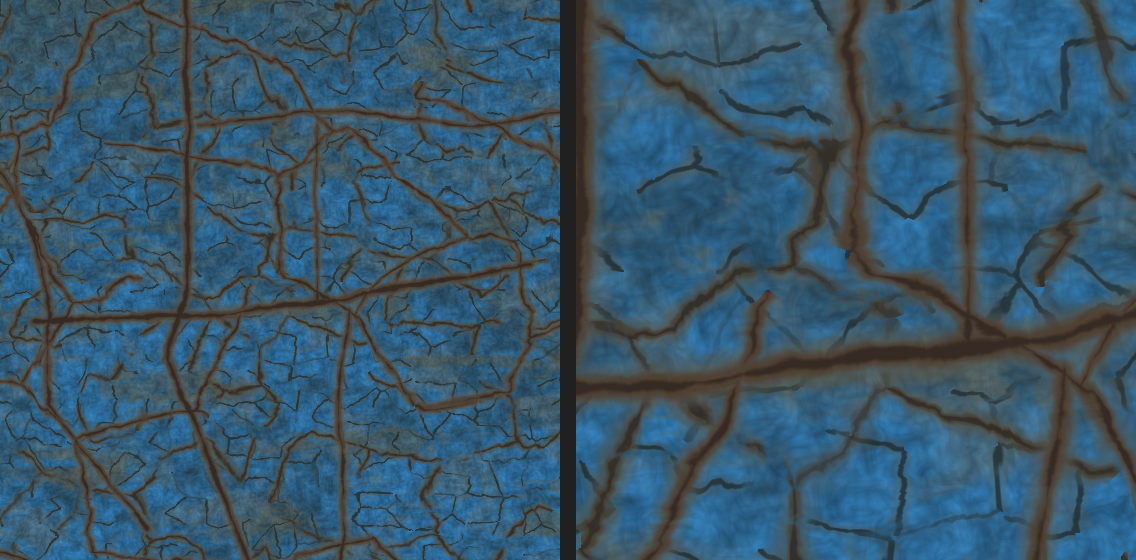
Left: the whole. Right: its middle third, enlarged.
Write a Shadertoy shader that draws this texture.

```glsl
// Weathered blue paint, split by long brown cracks and a web of finer ones.
// Cellular borders give the crack network, a few curves give the main splits,
// and layered sines bend the lines and mottle the paint.

vec2 hash2(vec2 p) {
    vec3 q = fract(p.xyx * vec3(.1031, .1030, .0973));
    q += dot(q, q.yzx + 33.33);
    return fract((q.xx + q.yz) * q.zy);
}

// Layered sines, rotated and folded at each octave; roughly -0.8 to 0.8
float waves(vec2 p) {
    float sum = 0., amp = .5;
    for (int i = 0; i < 5; i++) {
        p = mat2(.8, .6, -.6, .8) * p * 1.7 + 1.3;
        p += .8 * sin(p.yx * 1.1);
        sum += amp * (sin(p.x) + sin(p.y)) * .7;
        amp *= .62;
    }
    return sum;
}

// Cellular border: x = distance to it in canvas units, y = random per border
vec2 cellBorder(vec2 p, vec2 scale) {
    p *= scale;
    vec2 base = floor(p), nearCell = base, nearVec = vec2(0);
    float nearest = 9.;
    for (int y = -1; y <= 1; y++)
    for (int x = -1; x <= 1; x++) {
        vec2 cell = base + vec2(x, y);
        vec2 r = cell + hash2(cell) - p;
        if (dot(r, r) < nearest) {
            nearest = dot(r, r);
            nearVec = r;
            nearCell = cell;
        }
    }
    vec2 border = vec2(9., 0.);
    for (int y = -2; y <= 2; y++)
    for (int x = -2; x <= 2; x++) {
        vec2 cell = nearCell + vec2(x, y);
        vec2 r = cell + hash2(cell) - p;
        if (x == 0 && y == 0) continue;
        float d = dot(.5 * (nearVec + r), normalize(r - nearVec));
        if (d < border.x) border = vec2(d, hash2(cell + nearCell + 7.).x);
    }
    return vec2(border.x / scale.x, border.y);
}

// Distance to the nearest grain centre, 0 to about 1
float grain(vec2 p) {
    vec2 base = floor(p);
    float d = 2.;
    for (int y = -1; y <= 1; y++)
    for (int x = -1; x <= 1; x++) {
        vec2 cell = base + vec2(x, y);
        d = min(d, length(cell + hash2(cell) - p));
    }
    return d;
}

// Distance to a curve, growing once t leaves the range from a to b
float span(float d, float t, float a, float b) {
    return length(vec2(d, max(max(a - t, t - b), 0.)));
}

float mainCracks(vec2 p) {
    float spine = .334 - .033 * smoothstep(.5, .36, p.y) * 0.
                - .033 * (1. - smoothstep(.36, .5, p.y)) + .4 * max(.36 - p.y, 0.);
    float left = .085 - 1.2 * pow(max(p.y - .43, 0.), 2.) + .8 * max(.28 - p.y, 0.);
    float d = abs(p.x - spine) * .96;
    d = min(d, span(p.y - .425 - .115 * p.x * p.x, p.x, .06, .95));
    d = min(d, span((p.x - left) * .85, p.y, .06, .72) + .0015);
    d = min(d, span(p.y - .79 - .014 * sin(p.x * 13.), p.x, .35, 1.1) + .002);
    d = min(d, span(p.x - .61 - .008 * sin(p.y * 17.), p.y, -.1, .45) + .002);
    return min(d, span(p.x - .565, p.y, .465, .78) + .003);
}

float line(float d, float halfWidth) {
    return 1. - smoothstep(halfWidth * .5, halfWidth * 1.5, d);
}

void mainImage(out vec4 fragColor, in vec2 fragCoord) {
    vec2 uv = fragCoord / iResolution.y;
    vec2 bend = vec2(waves(uv * 9.), waves(uv * 9. + 17.));
    vec2 jag = vec2(waves(uv * 34. + 5.), waves(uv * 34. + 41.));
    float patches = waves(uv * vec2(5., 8.) + 3.);
    float mottle = waves(uv * vec2(22., 34.) + 11.);
    float speck = waves(uv * 85. + 29.);

    // Paint: bright and dull blue with pale haze
    vec3 color = mix(vec3(.16, .30, .39), vec3(.17, .42, .61),
                     smoothstep(-.8, .65, patches * .5 + mottle * .6 + .2));
    color = mix(color, vec3(.31, .40, .44), .65 * smoothstep(.0, .8, waves(uv * vec2(13., 24.) + 60.)));

    // Grime, heaviest near the top left
    float grime = smoothstep(.5, 1.3, uv.y - .25 * uv.x + .35 * patches + .2 * mottle);
    color = mix(color, vec3(.23, .29, .29), .75 * grime);
    float stain = smoothstep(.3, .9, waves(uv * vec2(9., 19.) + 80.) + .3 * speck);
    color = mix(color, vec3(.31, .31, .25), .55 * stain);

    // Fine grain
    color *= 1. + .16 * speck + .22 * (.45 - grain(uv * 130. + jag));

    // Hairline cracks
    vec2 hair = cellBorder(uv + .008 * bend + .005 * jag, vec2(19., 25.));
    float hairMask = smoothstep(.35, .55, hair.y) * smoothstep(-.6, .2, mottle + .2);
    color = mix(color, vec3(.29, .33, .32), .4 * hairMask * line(hair.x, .006));
    color = mix(color, vec3(.12, .16, .17), .75 * hairMask * line(hair.x, .0019));

    // Middle cracks with rusty borders
    vec2 mid = cellBorder(uv + .014 * bend + .005 * jag + 3., vec2(8., 10.));
    float midMask = smoothstep(.3, .5, mid.y) * smoothstep(-.7, .1, speck * .4 + mottle + .2);
    color = mix(color, vec3(.32, .33, .29), .6 * midMask * line(mid.x, .010));
    color = mix(color, vec3(.28, .23, .17), .8 * midMask * line(mid.x, .0042));
    color = mix(color, vec3(.15, .14, .13), .6 * midMask * line(mid.x + .001 * speck, .0018));

    // Wide cracks: pale rim, brown body, dark core
    vec2 wide = cellBorder(uv + .015 * bend + .003 * jag + 9., vec2(3.7, 4.3));
    float wideGap = wide.x + .002 + .03 * (1. - smoothstep(.25, .4, wide.y));
    float gap = min(wideGap, mainCracks(uv + .005 * bend + .002 * jag)) + .0012 * speck;
    color = mix(color, vec3(.34, .36, .34), .65 * line(gap, .0125));
    color = mix(color, vec3(.31, .24, .18), .9 * line(gap, .0072));
    color = mix(color, vec3(.18, .14, .12), .75 * line(gap + .0015 * mottle, .0032));

    fragColor = vec4(clamp(color, 0., 1.), 1.);
}
```
